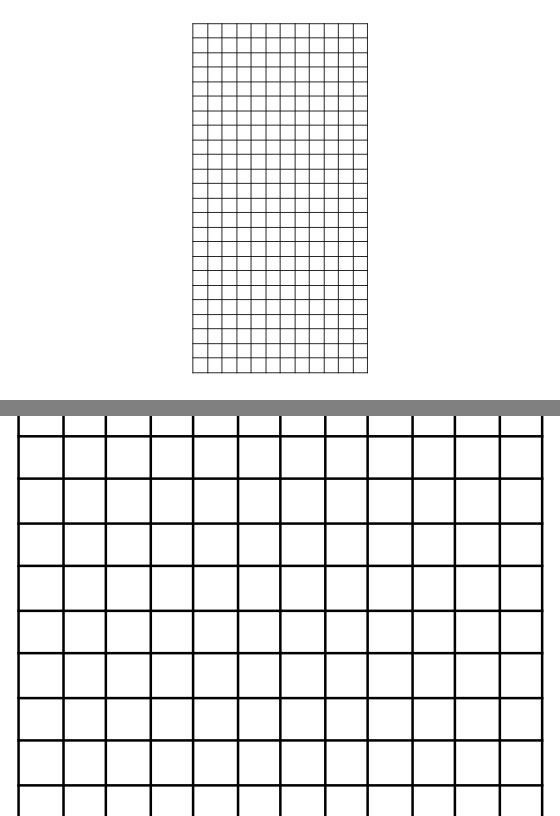
Top: the whole. Bottom: its middle third, enlarged.
A WebGL 2 fragment shader for this pattern:

```glsl
#version 300 es
precision highp float;
// Draws a tall grid of thin black lines, 12 by 24 square cells, on white.

#define CELLS vec2(12.0, 24.0)
#define CELL_SIZE 0.03636
#define LINE_WIDTH 0.0021
#define ODD_LINE_SHIFT 0.0011
#define GRID_OFFSET vec2(0.0003, 0.0043)
#define PAPER_COLOR vec3(1.0)
#define INK_COLOR vec3(0.0)

uniform vec2 u_resolution;
out vec4 fragColor;

// Share of a pixel covered by a band of the given half width.
vec2 bandCoverage(vec2 dist, vec2 halfWidth, float pixel) {
    vec2 upper = min(dist + 0.5 * pixel, halfWidth);
    vec2 lower = max(dist - 0.5 * pixel, -halfWidth);
    return clamp((upper - lower) / pixel, 0.0, 1.0);
}

void main() {
    // Lengths are fractions of the canvas height.
    float pixel = 1.0 / u_resolution.y;
    vec2 gridSize = CELLS * CELL_SIZE;
    vec2 p = (gl_FragCoord.xy - 0.5 * u_resolution) * pixel - GRID_OFFSET;
    vec2 fromCorner = p + 0.5 * gridSize;

    // Nearest line on each axis; odd lines sit slightly off the even spacing.
    vec2 index = clamp(floor(fromCorner / CELL_SIZE + 0.5), vec2(0.0), CELLS);
    vec2 linePos = index * CELL_SIZE + mod(index, 2.0) * ODD_LINE_SHIFT;
    vec2 lines = bandCoverage(fromCorner - linePos, vec2(0.5 * LINE_WIDTH), pixel);

    // Trim each set of lines to the outer frame.
    vec2 inside = bandCoverage(p, 0.5 * (gridSize + LINE_WIDTH), pixel);
    vec2 ink = lines * inside.yx;
    float coverage = 1.0 - (1.0 - ink.x) * (1.0 - ink.y);

    fragColor = vec4(mix(PAPER_COLOR, INK_COLOR, coverage), 1.0);
}
```
